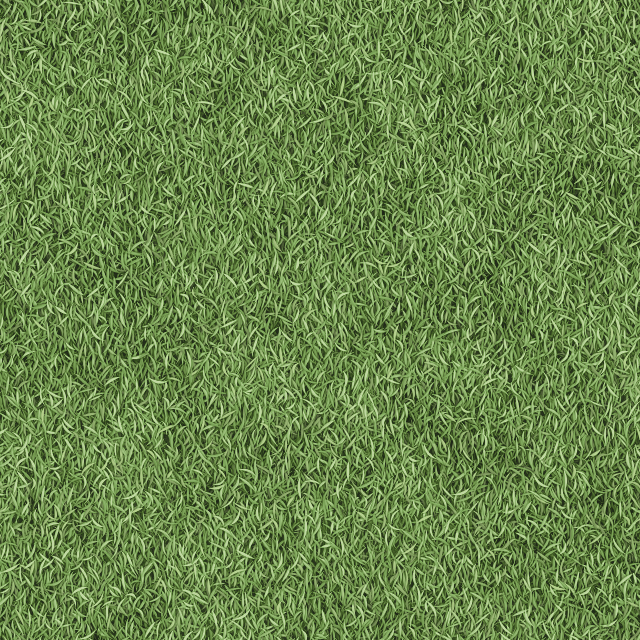
A WebGL 1 fragment shader for this texture:

```glsl
precision highp float;
// Dense lawn seen from above: many thin, curved grass blades in all directions.
// Jittered grids of blades are painted from dark undergrowth to bright top,
// each blade shading those beneath; the final tone is turned into colour by a ramp.

uniform vec2 u_resolution;

const int LAYERS = 16;             // sheets of blades, bottom to top
const float CELLS = 52.0;          // grid cells over the canvas height
const float MIN_REACH = 0.50;      // half length of a blade, in cells
const float MAX_REACH = 0.92;
const float HALF_WIDTH = 0.09;     // in cells
const float MAX_BEND = 0.28;       // sideways bow of a blade
const float SPREAD = 1.5;          // largest lean from upright, in radians
const float SHADOW = 0.26;         // strength of the shade under a blade
const float SHADOW_SIZE = 0.20;    // in cells
const float GROUND_TONE = 0.7;     // tones run from 0 (deep) to 6 (glint)
const float LOW_TONE = 1.2;
const float TOP_TONE = 5.1;
const float TONE_VARIETY = 2.6;
const float PATCH_CELLS = 14.0;    // broad light and dark patches
const float PATCH_TONE = 0.8;

const vec3 DEEP  = vec3(0.11, 0.15, 0.09);
const vec3 DARK  = vec3(0.18, 0.26, 0.11);
const vec3 SHADE = vec3(0.27, 0.38, 0.15);
const vec3 MID   = vec3(0.41, 0.54, 0.27);
const vec3 LIGHT = vec3(0.50, 0.66, 0.36);
const vec3 PALE  = vec3(0.62, 0.75, 0.49);
const vec3 GLINT = vec3(0.76, 0.85, 0.64);
const vec3 DRY_TINT = vec3(0.82, 0.95, 0.61);

vec4 hash4(vec3 p) {
  vec4 q = fract(p.xyzx * vec4(0.1031, 0.1030, 0.0973, 0.1099));
  q += dot(q, q.wzxy + 33.33);
  return fract((q.xxyz + q.yzzw) * q.zywx);
}

float valueNoise(vec2 p) {
  vec2 i = floor(p), f = fract(p);
  f = f * f * (3.0 - 2.0 * f);
  float a = hash4(vec3(i, 91.0)).x;
  float b = hash4(vec3(i + vec2(1.0, 0.0), 91.0)).x;
  float c = hash4(vec3(i + vec2(0.0, 1.0), 91.0)).x;
  float d = hash4(vec3(i + 1.0, 91.0)).x;
  return mix(mix(a, b, f.x), mix(c, d, f.x), f.y);
}

vec3 grassRamp(float tone) {
  vec3 c = mix(DEEP, DARK, clamp(tone, 0.0, 1.0));
  c = mix(c, SHADE, clamp(tone - 1.0, 0.0, 1.0));
  c = mix(c, MID, clamp(tone - 2.0, 0.0, 1.0));
  c = mix(c, LIGHT, clamp(tone - 3.0, 0.0, 1.0));
  c = mix(c, PALE, clamp(tone - 4.0, 0.0, 1.0));
  return mix(c, GLINT, clamp(tone - 5.0, 0.0, 1.0));
}

// Paints one blade over surface (x: tone, y: dryness); q is relative to its middle.
vec2 paintBlade(vec2 surface, vec2 q, vec4 shape, vec4 look, float depth, float pixel) {
  float lean = (shape.z + shape.w - 1.0) * SPREAD;
  float s = sin(lean), c = cos(lean);
  q = vec2(c * q.x - s * q.y, s * q.x + c * q.y);

  float along = q.y / mix(MIN_REACH, MAX_REACH, look.x);
  float across = q.x - (look.y - 0.5) * 2.0 * MAX_BEND * (along * along - 0.4);
  float taper = 1.0 - along * along;
  float halfWidth = HALF_WIDTH * mix(0.75, 1.25, look.w) * taper;
  float edge = abs(across) - halfWidth;

  // Soft shade on what lies below
  float shade = 1.0 - smoothstep(0.0, SHADOW_SIZE, edge);
  surface.x *= 1.0 - SHADOW * shade * clamp(taper * 2.0, 0.0, 1.0);

  // The blade: brighter towards its tip and on one flank
  float tone = mix(LOW_TONE, TOP_TONE, depth) + TONE_VARIETY * (look.z - 0.5);
  tone += 0.4 * along + 0.5 * clamp(across / HALF_WIDTH, -1.0, 1.0);
  float dryness = smoothstep(0.65, 1.0, fract(look.z * 7.0 + look.w * 5.0));
  float cover = clamp(0.5 - edge / pixel, 0.0, 1.0) * step(0.0, taper);
  return mix(surface, vec2(tone, dryness), cover);
}

void main() {
  vec2 p = gl_FragCoord.xy / u_resolution.y;
  float pixel = CELLS / u_resolution.y;
  vec2 surface = vec2(GROUND_TONE, 0.5);

  for (int layer = 0; layer < LAYERS; layer++) {
    float level = float(layer);
    float depth = level / float(LAYERS - 1);
    vec2 g = p * CELLS + hash4(vec3(level, 7.0, 3.0)).xy * 40.0 + 10.0;
    vec2 cell = floor(g);
    for (int y = -1; y <= 1; y++) {
      for (int x = -1; x <= 1; x++) {
        vec2 id = cell + vec2(float(x), float(y));
        vec4 shape = hash4(vec3(id, level + 1.0));
        vec4 look = hash4(vec3(id, level + 51.0));
        surface = paintBlade(surface, g - id - shape.xy, shape, look, depth, pixel);
      }
    }
  }

  // Broad patches, then tone to colour
  float tone = surface.x + PATCH_TONE * (valueNoise(p * PATCH_CELLS) - 0.5);
  vec3 color = grassRamp(tone);
  color = mix(color, color.g * DRY_TINT, surface.y * 0.8);
  gl_FragColor = vec4(color, 1.0);
}
```
